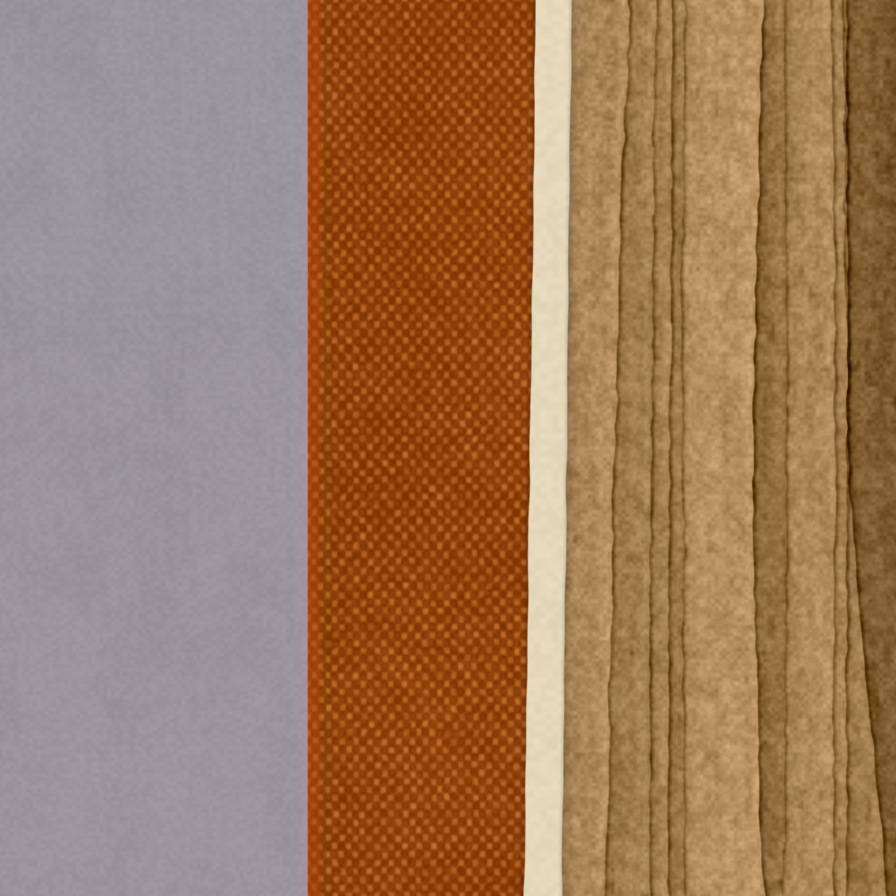
Write a Shadertoy shader that draws this texture.

```glsl
// Upright bands: a smooth grey board, a strip of woven orange cloth, a pale
// lining edge and a stack of torn brown paper leaves. Bands are mixed along
// slanted edges; leaves are painted from back to front with cast shadows.

#define GREY vec3(0.603, 0.590, 0.620)
#define CLOTH_DARK vec3(0.500, 0.205, 0.005)
#define CLOTH_LIGHT vec3(0.760, 0.430, 0.170)
#define CREAM vec3(0.895, 0.845, 0.730)
#define PAPER_DARK vec3(0.450, 0.315, 0.140)
#define PAPER_LIGHT vec3(0.745, 0.595, 0.410)
#define CLOTH_LEFT 0.3435
#define WEAVE_PITCH vec2(0.0156, 0.0182)
#define PAPER_GRAIN 0.17
#define TEAR 0.0036

const int LEAVES = 9;
// Right edge of each leaf at the top and bottom, its bow, and its lightness.
const float edgeTop[LEAVES] = float[](0.702, 0.732, 0.750, 0.763, 0.853, 0.875, 0.927, 0.940, 0.945);
const float edgeLow[LEAVES] = float[](0.677, 0.725, 0.745, 0.765, 0.852, 0.874, 0.928, 0.944, 0.993);
const float edgeBow[LEAVES] = float[](-0.003, -0.002, 0.0, -0.003, -0.011, 0.002, 0.004, 0.003, 0.0);
const float leafTone[LEAVES] = float[](0.77, 0.60, 0.65, 0.55, 0.88, 0.43, 0.76, 0.66, 0.57);

float hash(vec2 p) {
    return fract(sin(dot(p, vec2(127.1, 311.7))) * 43758.545);
}

float noise(vec2 p) {
    vec2 i = floor(p), f = fract(p);
    f = f * f * (3.0 - 2.0 * f);
    return mix(mix(hash(i), hash(i + vec2(1, 0)), f.x),
               mix(hash(i + vec2(0, 1)), hash(i + vec2(1, 1)), f.x), f.y);
}

float fbm(vec2 p) {
    float sum = 0.0, amp = 0.5;
    for (int i = 0; i < 4; i++) {
        sum += amp * noise(p);
        p = p * 2.03 + 17.3;
        amp *= 0.5;
    }
    return sum / 0.9375;
}

// Coverage to the right of an edge.
float rightOf(float edge, float x, float soft) {
    return smoothstep(-soft, soft, x - edge);
}

vec3 board(vec2 uv) {
    float fine = noise(uv * 230.0) - 0.5;
    float cloud = fbm(uv * vec2(22.0, 14.0)) - 0.5;
    vec3 col = GREY + 0.035 * fine + 0.035 * cloud;
    col += vec3(0.008, -0.002, 0.0) * (1.0 - uv.y) - 0.006;
    float fringe = smoothstep(0.020, 0.0, CLOTH_LEFT - uv.x);
    return col + vec3(0.035, -0.012, 0.012) * fringe;
}

vec3 cloth(vec2 uv, float rightEdge) {
    vec2 warp = vec2(noise(uv * 42.0), noise(uv * 42.0 + 31.0)) - 0.5;
    vec2 p = (uv + 0.0035 * warp) / WEAVE_PITCH;
    // Product of crossed waves gives staggered raised threads.
    float knots = cos(6.2832 * p.x) * cos(6.2832 * p.y);
    float thread = smoothstep(-0.35, 1.0, knots);
    float worn = 0.65 + 0.6 * noise(uv * 90.0);
    float light = 0.13 + 0.68 * thread * worn + 0.30 * (noise(uv * 210.0) - 0.5);
    light += 0.22 * (fbm(uv * 9.0) - 0.5);
    vec3 col = mix(CLOTH_DARK, CLOTH_LIGHT, clamp(light, 0.0, 1.0));
    // Folded rim and the hairline beside it on the left.
    float inside = uv.x - CLOTH_LEFT;
    float rim = 1.0 - smoothstep(0.010, 0.018, inside);
    col = mix(col, vec3(0.69, 0.29, 0.06) + 0.08 * (light - 0.4), 0.62 * rim);
    col = mix(col, vec3(0.47, 0.29, 0.04), 0.55 * smoothstep(0.0025, 0.0, abs(inside - 0.0195)));
    return col * (1.0 - 0.16 * smoothstep(0.007, 0.0, rightEdge - uv.x));
}

float leafEdge(int i, float y) {
    float t = i == LEAVES - 1 ? smoothstep(-0.12, 0.57, y) : y;
    float edge = mix(edgeLow[i], edgeTop[i], t) + edgeBow[i] * 4.0 * y * (1.0 - y);
    float seed = float(i) * 19.7;
    edge += TEAR * (noise(vec2(y * 13.0, seed)) - 0.5);
    return edge + TEAR * 0.9 * (noise(vec2(y * 65.0, seed + 7.0)) - 0.5);
}

vec3 paper(vec2 uv, float soft) {
    // Shaded leaf at the very back.
    float tone = 0.24 - 0.22 * smoothstep(0.96, 1.0, uv.x) * uv.y;
    for (int i = LEAVES - 1; i >= 0; i--) {
        float d = uv.x - leafEdge(i, uv.y);
        float ragged = 0.45 + 0.75 * noise(vec2(uv.y * 34.0, float(i) * 5.3));
        // Soft cast shadow, then a thin dark gap along the edge.
        tone -= 0.18 * exp(-max(d, 0.0) / 0.007);
        tone -= 0.55 * ragged * exp(-pow((d - 0.0015) / 0.0026, 2.0));
        float leaf = leafTone[i] + 0.13 * exp(-abs(d + 0.005) / 0.005);
        leaf += 0.14 * (noise(vec2(uv.x * 55.0, uv.y * 5.0) + float(i) * 9.0) - 0.5);
        tone = mix(leaf, tone, rightOf(0.0, d, soft));
    }
    float grain = fbm(uv * vec2(115.0, 85.0)) - 0.5 + 0.55 * (noise(uv * 240.0) - 0.5);
    float pits = smoothstep(0.80, 0.98, noise(uv * vec2(95.0, 70.0) + 53.0));
    vec3 col = mix(PAPER_DARK, PAPER_LIGHT, clamp(tone, -0.75, 1.15));
    return col + PAPER_GRAIN * grain - 0.06 * pits;
}

void mainImage(out vec4 fragColor, in vec2 fragCoord) {
    vec2 uv = fragCoord / iResolution.xy;
    float soft = max(0.0012, 0.9 / iResolution.x);
    float wobble = 0.0016 * (noise(vec2(uv.y * 24.0, 3.0)) - 0.5);
    float creamLeft = mix(0.585, 0.598, uv.y) + wobble;
    float creamRight = mix(0.627, 0.638, uv.y) - wobble;

    vec3 lining = CREAM + 0.04 * (noise(uv * 150.0) - 0.5);
    lining *= 1.0 - 0.10 * smoothstep(0.005, 0.0, creamRight - uv.x);
    vec3 leaves = paper(uv, soft) * (1.0 - 0.22 * exp(-max(uv.x - creamRight, 0.0) / 0.005));

    vec3 col = mix(board(uv), cloth(uv, creamLeft), rightOf(CLOTH_LEFT, uv.x, soft));
    col = mix(col, lining, rightOf(creamLeft, uv.x, soft));
    col = mix(col, leaves, rightOf(creamRight, uv.x, soft));
    fragColor = vec4(clamp(col, 0.0, 1.0), 1.0);
}
```
